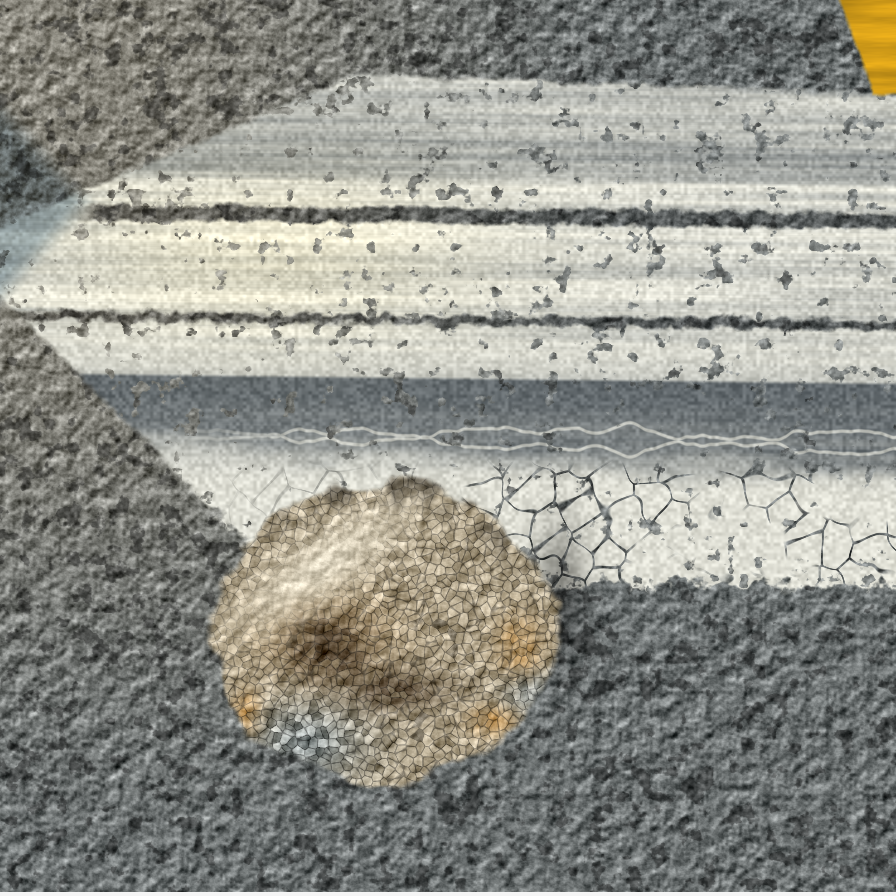
A WebGL 1 fragment shader for this texture:

```glsl
precision highp float;
// Worn road marking on rough asphalt with a round pothole broken through it.
// Half-planes bound the paint, stretched noise streaks it, cell noise makes
// grit and cracks, and an offset noise difference lights the relief.
uniform vec2 u_resolution;

const vec3 ASPHALT_COOL = vec3(0.42, 0.44, 0.44);
const vec3 ASPHALT_WARM = vec3(0.52, 0.51, 0.47);
const vec3 PAINT_LIGHT = vec3(0.87, 0.87, 0.83);
const vec3 PAINT_DARK = vec3(0.35, 0.38, 0.40);
const vec3 DUST = vec3(0.71, 0.66, 0.56);
const vec3 PALE = vec3(0.91, 0.88, 0.80);
const vec3 STONE = vec3(0.54, 0.59, 0.61);
const vec3 RUST = vec3(0.76, 0.57, 0.31);
const vec3 SOIL = vec3(0.27, 0.21, 0.14);
const vec3 YELLOW = vec3(0.86, 0.64, 0.10);
const vec2 HOLE_CENTER = vec2(0.427, 0.296);
const vec2 HOLE_RADIUS = vec2(0.193, 0.167);
const vec2 LIGHT_STEP = vec2(-0.0025, 0.0035);
const float STONE_SCALE = 85.0;
const float GRIT_SCALE = 105.0;
const float CRACK_SCALE = 27.0;

float hash(vec2 p) {
  return fract(sin(dot(p, vec2(127.1, 311.7))) * 43758.5453);
}

float noise(vec2 p) {
  vec2 i = floor(p), f = fract(p);
  f = f * f * (3.0 - 2.0 * f);
  return mix(mix(hash(i), hash(i + vec2(1, 0)), f.x),
    mix(hash(i + vec2(0, 1)), hash(i + vec2(1, 1)), f.x), f.y);
}

float fbm(vec2 p) {
  float sum = 0.0, amp = 0.533;
  for (int i = 0; i < 4; i++) {
    sum += amp * noise(p);
    p = p * 2.03 + 17.3;
    amp *= 0.5;
  }
  return sum;
}

// x: gap to the nearest cell border, y: random value of the cell
vec2 cells(vec2 p) {
  vec2 i = floor(p), f = fract(p);
  float first = 8.0, second = 8.0, id = 0.0;
  for (int k = 0; k < 9; k++) {
    vec2 g = vec2(mod(float(k), 3.0), floor(float(k) / 3.0)) - 1.0;
    float h = hash(i + g);
    float d = length(g + vec2(h, hash(i + g + 41.7)) - f);
    second = min(second, max(first, d));
    if (d < first) { first = d; id = h; }
  }
  return vec2(second - first, fract(id * 57.3));
}

float ramp(float a, float b, float x) { return smoothstep(a, b, x); }

float band(float y, float lo, float hi, float soft) {
  return ramp(lo - soft, lo + soft, y) * ramp(hi + soft, hi - soft, y);
}

float blob(vec2 p, float x, float y, float w, float h) {
  vec2 q = (p - vec2(x, y)) / vec2(w, h);
  return exp(-dot(q, q));
}

vec3 asphalt(vec2 p, float bump) {
  float warm = ramp(0.75, 0.1, p.x) * ramp(0.0, 0.75, p.y);
  vec3 col = mix(ASPHALT_COOL, ASPHALT_WARM, warm) + bump * 0.8;
  return col * (1.0 - 0.38 * ramp(0.43, 0.3, fbm(p * 72.0 + 9.0)));
}

// Signed distance to the marking, positive inside
float paintArea(vec2 p) {
  float top = 0.932 - 0.037 * p.x - p.y;
  float upperLeft = 0.39 * p.x - 0.92 * p.y + 0.688;
  float lowerLeft = 0.707 * (p.x + p.y - 0.67);
  return min(min(top, upperLeft), min(lowerLeft, p.y - 0.348));
}

vec3 paint(vec2 p, float y) {
  float streak = fbm(vec2(p.x * 3.0, y * 130.0));
  float light = 0.7 + 0.1 * band(y, 0.59, 0.805, 0.012) - 0.16 * band(y, 0.81, 0.86, 0.02);
  light += (streak - 0.5) * 0.55 * ramp(0.57, 0.66, y);
  light = mix(0.88, light, ramp(0.46, 0.51, y));
  // Dark stripe with wandering pale scratches
  float fade = 0.49 - 0.04 * p.x + 0.05 * fbm(p * vec2(9, 24));
  float dark = ramp(fade - 0.025, fade + 0.025, y) * ramp(0.586, 0.581, y);
  light = mix(light, 0.1 + 0.35 * streak * ramp(0.58, 0.5, y), dark * 0.92);
  float wander = (fbm(vec2(p.x * 13.0, 4.0)) - 0.5) * 0.045;
  float gap = min(abs(y - 0.53 - wander), abs(y - 0.505 + wander));
  light = mix(light, 0.92, ramp(0.003, 0.0006, gap) * ramp(0.15, 0.38, p.x) * 0.65);
  vec3 col = mix(PAINT_DARK, PAINT_LIGHT, clamp(light * 1.3 - 0.13, 0.0, 1.1));
  return col + vec3(0.09, 0.07, 0.01) * blob(p, 0.29, 0.72, 0.25, 0.1);
}

vec3 pothole(vec2 p, float r, float bump) {
  vec2 grit = cells(p * GRIT_SCALE + 0.5 * noise(p * 60.0));
  float shade = grit.y - 0.5;
  vec3 col = DUST + shade * 0.25;
  float blue = blob(p, 0.34, 0.17, 0.07, 0.05) + blob(p, 0.59, 0.23, 0.03, 0.03);
  col = mix(col, STONE + shade * 0.5, min(blue, 1.0) * 0.8);
  float rust = blob(p, 0.58, 0.275, 0.025, 0.035) + blob(p, 0.275, 0.205, 0.016, 0.024)
    + blob(p, 0.55, 0.195, 0.025, 0.016) + 0.5 * blob(p, 0.36, 0.29, 0.08, 0.05);
  col = mix(col, RUST, min(rust, 1.0) * (0.4 + 0.5 * grit.y));
  float soil = blob(p, 0.365, 0.28, 0.045, 0.036) + 0.7 * blob(p, 0.44, 0.23, 0.055, 0.025);
  col = mix(col, SOIL, min(soil * (0.4 + grit.y), 0.9));
  // Pale dust along the upper left, dark broken rim above
  vec2 q = mat2(0.82, -0.57, 0.57, 0.82) * (p - vec2(0.355, 0.365));
  float pale = blob(q, 0.0, 0.0, 0.115, 0.034);
  col *= mix(0.66 + 0.34 * ramp(0.02, 0.22, grit.x), 1.0, pale);
  col = mix(col, PALE, pale * 0.8) + bump * 0.65;
  float rim = ramp(0.78, 0.98, r) * ramp(0.32, 0.44, p.y) * ramp(0.27, 0.36, p.x);
  return col * (1.0 - 0.45 * rim * ramp(0.3, 0.6, fbm(p * 45.0)));
}

void main() {
  vec2 p = gl_FragCoord.xy / u_resolution;
  float px = 1.0 / u_resolution.y, y = p.y + 0.012 * p.x;
  float bump = fbm(p * STONE_SCALE) - fbm((p + LIGHT_STEP) * STONE_SCALE);
  float rough = fbm(p * 65.0) - 0.5;
  vec3 col = asphalt(p, bump);
  // Marking with grooves, cracks and chips
  float ragged = mix(0.045, 0.012, ramp(0.36, 0.48, p.y));
  float cover = ramp(-0.003 - px, 0.003 + px, paintArea(p) + rough * ragged);
  float wear = band(y + rough * 0.012, 0.756, 0.773, 0.003) * ramp(0.07, 0.12, p.x)
    + band(y + rough * 0.015, 0.643, 0.653, 0.003);
  col *= 1.0 - 0.22 * wear * cover;
  float crack = ramp(0.09, 0.025, cells((p + 0.016 * noise(p * 45.0)) * CRACK_SCALE).x);
  wear += crack * ramp(0.49, 0.47, p.y) * ramp(0.15, 0.6, p.x) * ramp(0.35, 0.5, fbm(p * 18.0));
  wear += 0.8 * ramp(0.15, 0.22, rough);
  col = mix(col, paint(p, y), cover * (1.0 - min(wear, 1.0)));
  col += (noise(p * 260.0) - 0.5) * 0.18;
  // Yellow corner and cool shade at the left edge
  float corner = min(p.x - 1.288 + 0.35 * p.y, p.y - 0.895) + rough * 0.005;
  vec3 yellow = YELLOW * (0.72 + 0.5 * fbm(p * vec2(12, 95)));
  col = mix(col, yellow, ramp(-0.002 - px, 0.002 + px, corner));
  float shade = ramp(0.02, -0.02, p.x - 0.095 + abs(p.y - 0.775) * 0.9);
  col *= 1.0 - vec3(0.3, 0.24, 0.19) * shade;
  // Pothole, the shadow on its right and the pale strip below
  float r = length((p - HOLE_CENTER) / HOLE_RADIUS) + (fbm(p * 22.0) - 0.5) * 0.22;
  col *= 1.0 - 0.38 * blob(p, 0.625, 0.34, 0.03, 0.075);
  col = mix(col, pothole(p, r, bump), ramp(1.02, 0.96, r));
  col = mix(vec3(0.96), col, ramp(0.004, 0.004 + px, p.y));
  gl_FragColor = vec4(clamp(col, 0.0, 1.0), 1.0);
}
```
